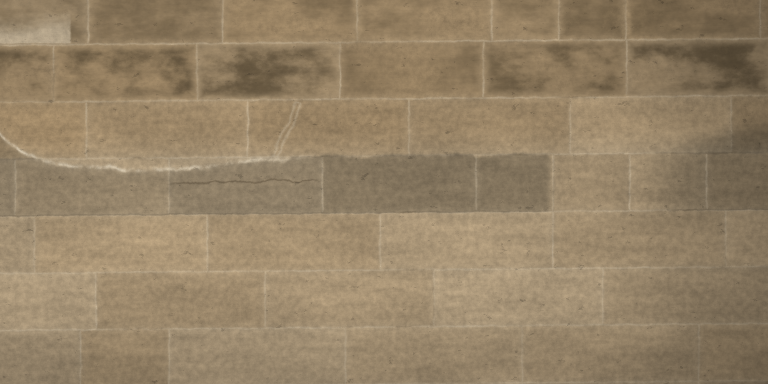
Reproduce this texture procedurally as a Shadertoy shader.

```glsl
// Weathered sandstone wall: seven slightly tilted courses of long ashlar blocks.
// Each course has its own offset and block length; gradient noise adds bedding,
// soot on the upper courses, a damp band with a salt tide line, and worn mortar.

const float COURSE_HEIGHT = 0.1485;
const float TILT = 0.009;
const vec3 STONE = vec3(0.640, 0.566, 0.456);
const vec3 WARM  = vec3(0.605, 0.515, 0.390);
const vec3 SOOT  = vec3(0.330, 0.280, 0.205);
const vec3 SALT  = vec3(0.780, 0.725, 0.630);
const vec3 CRACK = vec3(0.340, 0.290, 0.220);
const vec3 DAMP_FILTER = vec3(0.76, 0.77, 0.78);

// Per course, bottom up: first joint, block length, first and last halved block.
const vec4 COURSES[7] = vec4[7](
    vec4(-0.02, 0.46, 0.0, 0.0), vec4(0.25, 0.44, 9.0, 9.0),
    vec4(0.09, 0.45, 9.0, 9.0), vec4(0.04, 0.40, 3.0, 4.0),
    vec4(0.225, 0.42, 9.0, 9.0), vec4(0.14, 0.373, 9.0, 9.0),
    vec4(0.23, 0.35, 3.0, 3.0));

float hash(vec2 p) {
    vec3 q = fract(vec3(p.xyx) * 0.1031);
    q += dot(q, q.yzx + 33.33);
    return fract((q.x + q.y) * q.z);
}

float cornerRamp(vec2 cell, vec2 offset) {
    float angle = 6.2832 * hash(cell);
    return dot(vec2(cos(angle), sin(angle)), offset);
}

float gradientNoise(vec2 p) {
    vec2 cell = floor(p), f = fract(p);
    vec2 u = f * f * f * (f * (f * 6.0 - 15.0) + 10.0);
    vec2 e = vec2(1.0, 0.0);
    float low = mix(cornerRamp(cell, f), cornerRamp(cell + e.xy, f - e.xy), u.x);
    float high = mix(cornerRamp(cell + e.yx, f - e.yx), cornerRamp(cell + e.xx, f - e.xx), u.x);
    return mix(low, high, u.y);
}

float fbm(vec2 p) {
    float sum = 0.0, amplitude = 0.6;
    for (int i = 0; i < 5; i++) {
        sum += amplitude * gradientNoise(p);
        p = mat2(1.6, 1.2, -1.2, 1.6) * p + 7.3;
        amplitude *= 0.6;
    }
    return sum;
}

// Returns block id in xy and distances to the upright and level joints in zw.
vec4 blockAt(vec2 p) {
    float row = floor(p.y / COURSE_HEIGHT);
    vec4 course = COURSES[int(clamp(row, 0.0, 6.0))];
    float along = (p.x - course.x) / course.y;
    float id = floor(along), local = along - id, span = 1.0;
    if (id >= course.z && id <= course.w) {
        span = 0.5;
        id += 0.5 * step(0.5, local);
        local = mod(local, 0.5);
    }
    float level = mod(p.y, COURSE_HEIGHT);
    return vec4(id, row, min(local, span - local) * course.y, min(level, COURSE_HEIGHT - level));
}

float lineMask(float dist, float halfWidth, float soft) {
    return 1.0 - smoothstep(halfWidth - soft, halfWidth + soft, dist);
}

float segmentDistance(vec2 p, vec2 a, vec2 b) {
    vec2 ab = b - a;
    return length(p - a - ab * clamp(dot(p - a, ab) / dot(ab, ab), 0.0, 1.0));
}

// Height of the irregular upper limit of the damp band.
float tideHeight(float x) {
    return 0.562 + 0.10 * exp(-x / 0.09) + 0.035 * smoothstep(0.4, 0.85, x)
         + 0.09 * smoothstep(1.6, 2.0, x) + 0.02 * fbm(vec2(x * 9.0, 3.0));
}

void mainImage(out vec4 fragColor, in vec2 fragCoord) {
    float pixel = 1.0 / iResolution.y;
    vec2 p = fragCoord * pixel;
    p.y -= TILT * (p.x - 1.0);
    vec2 ragged = p + 0.0045 * vec2(fbm(p * 30.0), fbm(p * 30.0 + 40.0));
    vec4 block = blockAt(ragged);
    float joint = min(block.z, block.w);
    float blotch = fbm(p * vec2(4.0, 7.0) + 11.0);
    float grain = fbm(p * 60.0 + 3.0);

    // Stone tint per block, with a paler lower middle
    float tint = hash(block.xy + 17.0);
    vec3 color = mix(STONE, WARM, clamp(0.6 * smoothstep(0.56, 0.68, p.y) + 0.6 * tint - 0.1, 0.0, 1.0));
    color *= 0.94 + 0.09 * hash(block.xy + 53.0);
    color *= 1.0 + 0.08 * exp(-dot(p - vec2(0.85, 0.36), (p - vec2(0.85, 0.36)) * vec2(2.5, 20.0)));

    // Soot on the upper courses, broken into speckles and cleaner near joints
    float band = smoothstep(0.735, 0.755, ragged.y) * (1.0 - 0.4 * smoothstep(0.875, 0.90, p.y));
    float clean = exp(-pow((p.x - 1.07) / 0.17, 2.0)) * (1.0 - smoothstep(0.87, 0.90, p.y));
    float patches = smoothstep(-0.35, 0.4, blotch + 0.35 * fbm(p * vec2(18.0, 24.0)) + 0.25 * grain);
    float soot = band * (1.0 - 0.85 * clean) * patches;
    color = mix(color, SOOT, 0.88 * soot * (0.35 + 0.65 * smoothstep(0.0, 0.025, joint)));

    // Damp band, its dry gap and the salt left along the tide line
    float tide = tideHeight(p.x) - ragged.y;
    float right = smoothstep(1.42, 1.45, p.x);
    float gap = right * (1.0 - smoothstep(1.6, 1.85, p.x));
    float damp = smoothstep(-0.005, 0.008 + 0.04 * right, tide) * smoothstep(0.442, 0.448, ragged.y) * (1.0 - gap);
    float depth = mix(0.6, 1.0, smoothstep(0.835, 0.845, p.x)) * (1.0 - 0.35 * right);
    color = mix(color, color * DAMP_FILTER, damp * depth);
    float saltReach = 1.0 - smoothstep(0.65, 0.86, p.x);
    float crust = exp(-pow(tide / 0.0055, 2.0)) * smoothstep(-0.45, 0.25, fbm(p * 22.0));
    color = mix(color, SALT, saltReach * (0.85 * crust + 0.2 * exp(-abs(tide) / 0.014)));

    // Flaking ledge inside the damp band
    float ledge = ragged.y - 0.53 - 0.015 * fbm(vec2(p.x * 12.0, 8.0));
    float ledgeReach = smoothstep(0.4, 0.5, p.x) * (1.0 - smoothstep(0.8, 0.85, p.x));
    color = mix(color, CRACK, 0.5 * ledgeReach * lineMask(abs(ledge), 0.002, pixel));

    // Mortar: faint pale filling, with open cracks here and there
    float wear = fbm(p * 7.0 + 5.0);
    vec3 mortar = mix(CRACK, mix(color, SALT, 0.55), smoothstep(-0.36, -0.2, wear));
    color = mix(color, SALT, 0.14 * exp(-joint / 0.009));
    color = mix(color, mortar, clamp(0.5 + wear, 0.15, 0.8) * lineMask(joint, 0.0022, pixel));
    color = mix(color, CRACK, 0.4 * damp * lineMask(block.w, 0.0025, pixel));

    // Salt vein and pale repaired corner
    float vein = segmentDistance(p + 0.025 * fbm(p * 18.0), vec2(0.72, 0.60), vec2(0.775, 0.73));
    color = mix(color, SALT, 0.45 * lineMask(abs(vein - 0.007), 0.003, 2.0 * pixel));
    float corner = (1.0 - smoothstep(0.18, 0.187, ragged.x)) * smoothstep(0.892, 0.898, ragged.y);
    color = mix(color, SALT, 0.6 * corner * (1.0 - smoothstep(0.925, 0.975, ragged.y + 0.04 * blotch)));

    // Bedding, grain and pits, then light falling off to the right and the foot
    float pits = smoothstep(0.3, 0.5, fbm(p * vec2(28.0, 45.0) + 20.0));
    color *= 1.0 + 0.13 * blotch + 0.10 * fbm(p * vec2(5.0, 36.0)) + 0.16 * grain - 0.14 * pits;
    color *= 1.02 - 0.23 * smoothstep(1.45, 2.05, p.x) - 0.14 * (1.0 - smoothstep(0.0, 0.25, p.y));
    fragColor = vec4(clamp(color, 0.0, 1.0), 1.0);
}
```
